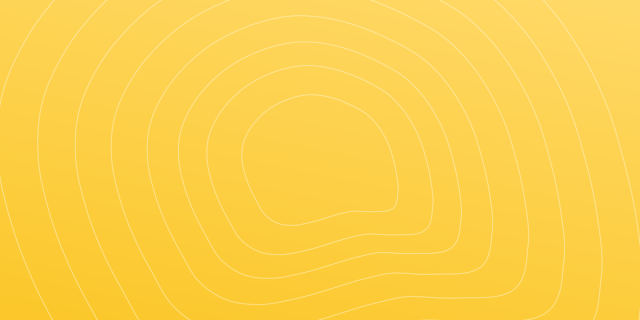
Give the GLSL for this background, as a Shadertoy shader.

```glsl
// Amber gradient crossed by thin, nested contour rings of one rounded blob.
#define LOW_COLOR vec3(0.984, 0.780, 0.160)
#define HIGH_COLOR vec3(1.000, 0.852, 0.410)
#define LINE_COLOR vec3(1.000, 0.980, 0.880)
#define LINE_OPACITY 0.42
#define LINE_WIDTH 0.0034
#define GRADIENT_AXIS vec2(0.2, 1.0)
#define BLOB_UNIT (1.0 / 384.0)

const float TAU = 6.2831853;
const int SPOKES = 32;
const int RINGS = 8;

// Blob radius on evenly spaced spokes, clockwise from the right.
const float SPOKE_RADIUS[SPOKES] = float[](
    88.2, 93.9, 101.2, 104.8, 87.7, 73.8, 69.2, 68.9,
    71.8, 77.2, 84.9, 91.3, 93.1, 90.8, 90.5, 91.6,
    93.6, 94.3, 92.3, 89.4, 86.5, 83.6, 81.4, 79.7,
    77.6, 76.0, 75.3, 76.1, 78.3, 80.1, 82.0, 84.7);

// Size of each ring relative to the innermost one.
const float RING_SCALE[RINGS] = float[](
    1.0, 1.447, 1.81, 2.21, 2.67, 3.13, 3.61, 4.13);

float spokeRadius(int i) {
    return SPOKE_RADIUS[(i + SPOKES) % SPOKES] * BLOB_UNIT;
}

// Periodic cubic spline: x = radius, y = its derivative by angle.
vec2 blobRadius(float angle) {
    float s = fract(angle / TAU) * float(SPOKES);
    int i = int(floor(s));
    float t = fract(s);
    float r0 = spokeRadius(i - 1), r1 = spokeRadius(i);
    float r2 = spokeRadius(i + 1), r3 = spokeRadius(i + 2);
    float a = 0.5 * (r2 - r0);
    float b = r0 - 2.5 * r1 + 2.0 * r2 - 0.5 * r3;
    float c = 0.5 * (r3 - r0) + 1.5 * (r1 - r2);
    float radius = r1 + t * (a + t * (b + t * c));
    float slope = a + t * (2.0 * b + t * 3.0 * c);
    return vec2(radius, slope * float(SPOKES) / TAU);
}

// Approximate distance to the nearest scaled copy of the blob outline.
float ringDistance(vec2 p) {
    float angle = atan(-p.y, p.x + 1e-6);
    vec2 blob = blobRadius(angle);
    float level = length(p) / blob.x;
    float gradient = length(vec2(1.0, blob.y / blob.x)) / blob.x;
    float nearest = 1e3;
    for (int i = 0; i < RINGS; i++) {
        nearest = min(nearest, abs(level - RING_SCALE[i]));
    }
    return nearest / gradient;
}

void mainImage(out vec4 fragColor, in vec2 fragCoord) {
    // Centered coordinates in units of canvas height
    vec2 p = (fragCoord - 0.5 * iResolution.xy) / iResolution.y;
    float pixel = 1.0 / iResolution.y;

    // Slightly tilted background gradient
    float reach = dot(vec2(iResolution.x / iResolution.y, 1.0), GRADIENT_AXIS);
    float blend = 0.5 + dot(p, GRADIENT_AXIS) / reach;
    vec3 color = mix(LOW_COLOR, HIGH_COLOR, clamp(blend, 0.0, 1.0));

    // Smooth contour lines
    float edge = ringDistance(p) - 0.5 * LINE_WIDTH;
    float line = 1.0 - smoothstep(-0.6 * pixel, 0.6 * pixel, edge);
    color = mix(color, LINE_COLOR, LINE_OPACITY * line);

    fragColor = vec4(color, 1.0);
}
```
